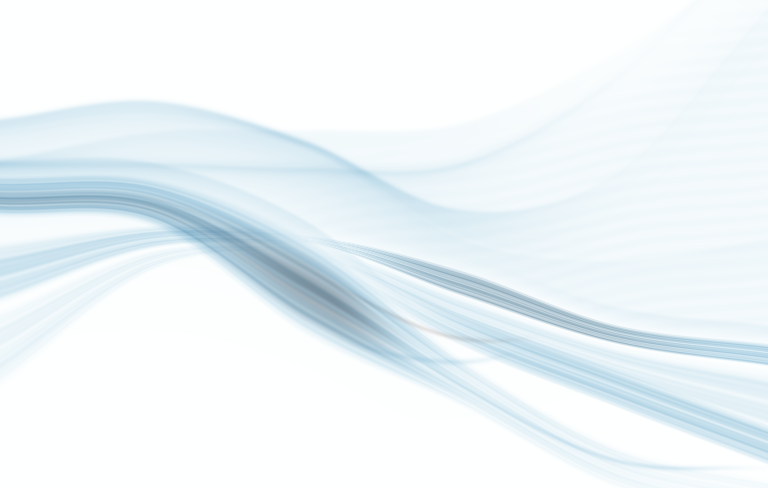
This background is drawn by a WebGL 1 fragment shader. Its source:

```glsl
precision highp float;
uniform vec2 u_resolution;

const vec3 WHITE = vec3(0.995, 1.0, 1.0);
const vec3 BLUE_ABSORB = vec3(0.36, 0.19, 0.11);
const vec3 GREY_ABSORB = vec3(0.30, 0.36, 0.37);

// Cubic interpolation weight of a knot at distance t
float knotWeight(float t) {
  t = abs(t);
  if (t < 1.0) return (1.5 * t - 2.5) * t * t + 1.0;
  if (t < 2.0) return ((2.5 - 0.5 * t) * t - 4.0) * t + 2.0;
  return 0.0;
}

// Smooth curve through six evenly spaced knots, extended straight at the ends
float curve(float x, vec3 l, vec3 r) {
  float s = x * 5.0;
  return (2.0 * l.x - l.y) * knotWeight(s + 1.0)
    + l.x * knotWeight(s) + l.y * knotWeight(s - 1.0)
    + l.z * knotWeight(s - 2.0) + r.x * knotWeight(s - 3.0)
    + r.y * knotWeight(s - 4.0) + r.z * knotWeight(s - 5.0)
    + (2.0 * r.z - r.y) * knotWeight(s - 6.0);
}

// Layered sines forming fine strands across a ribbon
float fibers(float t, float x, float strands) {
  float a = t * strands;
  float f = 0.5 + 0.25 * sin(a + 1.0 + x * 2.0)
    + 0.16 * sin(a * 2.3 + 2.0 - x * 3.0) + 0.09 * sin(a * 3.9 + x * 5.0);
  return mix(0.4, 1.2, f);
}

float ribbon(vec2 p, float top, float bottom, float strands, float soft) {
  float t = (p.y - top) / max(bottom - top, 0.006);
  float body = smoothstep(0.0, soft, t) * (1.0 - smoothstep(1.0 - soft, 1.0, t));
  return body * fibers(t, p.x, strands);
}

float thread(float d, float width) {
  return exp(-d * d / (width * width));
}

// Crisp upper edge dissolving downwards
float veil(float d, float depth) {
  return smoothstep(-0.006, 0.006, d) * exp(-max(d, 0.0) / depth);
}

float span(float x, float a, float b, float fade) {
  return smoothstep(a - fade, a + fade, x) * (1.0 - smoothstep(b - fade, b + fade, x));
}

void main() {
  vec2 p = gl_FragCoord.xy / u_resolution;
  p.y = 1.0 - p.y; // depth below the top edge
  float x = p.x;
  float blue = 0.0;
  float grey = 0.0;

  // Airy veils sweeping to the upper right
  float crest = curve(x, vec3(0.246, 0.209, 0.293), vec3(0.432, 0.36, 0.02));
  float level = curve(x, vec3(0.335, 0.335, 0.345), vec3(0.335, 0.16, -0.15));
  float upper = curve(x, vec3(0.33, 0.27, 0.267), vec3(0.253, 0.11, -0.10));
  float dip = curve(x, vec3(0.27, 0.24, 0.30), vec3(0.49, 0.535, 0.49));
  float airy = 1.0 - 0.85 * smoothstep(0.5, 0.85, x);
  blue += airy * (0.26 * veil(p.y - crest, 0.09) + 0.22 * veil(p.y - level, 0.05)
    + 0.10 * veil(p.y - upper, 0.07));
  blue += (1.0 - 0.5 * x) * 0.13 * veil(p.y - dip, 0.07);
  blue += airy * (0.12 * thread(p.y - crest, 0.007) + 0.16 * thread(p.y - level, 0.012));
  for (int i = 1; i < 6; i++) {
    float k = float(i) / 6.0;
    blue += 0.07 * airy * thread(p.y - mix(crest, dip, k), 0.008);
    blue += 0.04 * airy * thread(p.y - mix(upper, level, k), 0.009);
  }

  // Right-hand strip, and the pale wash above it
  float stripTop = curve(x, vec3(0.51, 0.48, 0.482), vec3(0.553, 0.664, 0.703));
  float stripLow = curve(x, vec3(0.55, 0.50, 0.498), vec3(0.607, 0.705, 0.752));
  float ripple = sin(p.y * 210.0 + x * 55.0 + 2.0 * sin(x * 17.0));
  float wash = smoothstep(-0.02, 0.2, p.y - upper) * (1.0 - smoothstep(-0.03, 0.01, p.y - stripTop));
  blue += wash * span(x, 0.38, 1.2, 0.1) * (0.12 + 0.02 * ripple);
  float strip = ribbon(p, stripTop, stripLow, 20.0, 0.16) * smoothstep(0.36, 0.56, x);
  blue += 0.95 * strip;
  grey += 0.38 * strip * span(x, 0.52, 0.85, 0.12);
  blue += 0.16 * veil(p.y - stripTop + 0.035, 0.03) * smoothstep(0.6, 0.9, x);

  // Lower right streaks
  float streakTop = curve(x, vec3(0.45, 0.45, 0.50), vec3(0.64, 0.755, 0.868));
  float streakLow = curve(x, vec3(0.47, 0.47, 0.54), vec3(0.71, 0.835, 0.955));
  blue += 0.85 * ribbon(p, streakTop, streakLow, 18.0, 0.18) * smoothstep(0.40, 0.72, x);
  blue += 0.36 * ribbon(p, stripLow, streakTop + 0.02, 15.0, 0.3) * smoothstep(0.4, 0.55, x);

  // Main band falling through the centre
  float bandTop = curve(x, vec3(0.36, 0.365, 0.485), vec3(0.73, 0.91, 0.98));
  float bandLow = curve(x, vec3(0.447, 0.468, 0.692), vec3(0.835, 1.0, 1.07));
  float band = ribbon(p, bandTop, bandLow, 25.0, 0.18);
  blue += band * mix(0.85, 0.3, smoothstep(0.46, 0.64, x)) * (1.0 - 0.6 * smoothstep(0.65, 0.95, x));
  float coreTop = curve(x, vec3(0.385, 0.392, 0.51), vec3(0.76, 0.9, 1.0));
  float coreLow = curve(x, vec3(0.435, 0.455, 0.67), vec3(0.81, 0.95, 1.05));
  float core = ribbon(p, coreTop, coreLow, 13.0, 0.35) * (1.0 - smoothstep(0.43, 0.56, x));
  blue += 0.45 * core;
  grey += core * (0.28 + 0.5 * span(x, 0.34, 0.5, 0.07));
  blue += 0.25 * veil(p.y - bandTop + 0.03, 0.05) * (1.0 - smoothstep(0.4, 0.6, x));

  // Fan of strands at the lower left
  float fanTop = curve(x, vec3(0.49, 0.46, 0.47), vec3(0.5, 0.5, 0.5));
  float fanLow = curve(x, vec3(0.63, 0.512, 0.505), vec3(0.5, 0.5, 0.5));
  float tailLow = curve(x, vec3(0.80, 0.555, 0.51), vec3(0.5, 0.5, 0.5));
  float leftFade = 1.0 - smoothstep(0.18, 0.42, x);
  blue += leftFade * 0.65 * ribbon(p, fanTop, fanLow, 16.0, 0.3);
  blue += leftFade * 0.24 * ribbon(p, fanLow, tailLow, 19.0, 0.22);

  // Thin arcs crossing below the centre
  float arc = curve(x, vec3(0.2, 0.35, 0.55), vec3(0.694, 0.655, 0.55));
  float lowArc = curve(x, vec3(0.4, 0.5, 0.67), vec3(0.742, 0.66, 0.6));
  float sweep = curve(x, vec3(0.4, 0.45, 0.58), vec3(0.79, 0.943, 0.96));
  grey += 0.3 * thread(p.y - arc, 0.005) * span(x, 0.45, 0.65, 0.07);
  blue += 0.3 * thread(p.y - lowArc, 0.006) * span(x, 0.48, 0.64, 0.06);
  blue += 0.35 * thread(p.y - sweep, 0.005) * span(x, 0.55, 0.94, 0.08);

  vec3 color = WHITE * exp(-blue * BLUE_ABSORB - grey * GREY_ABSORB);
  gl_FragColor = vec4(color, 1.0);
}
```
